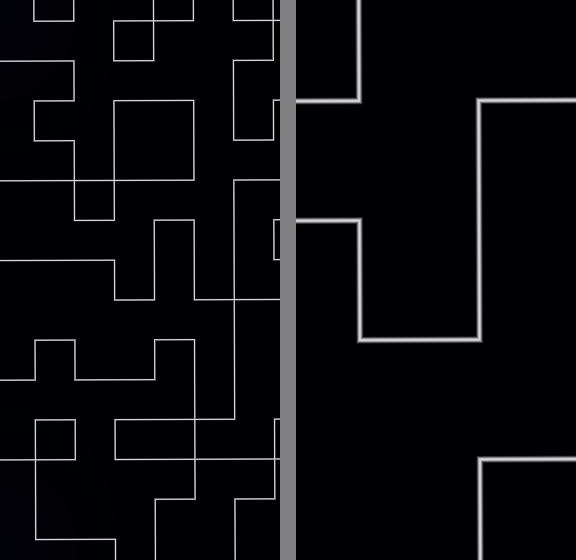
Left, the full canvas; right, a detail of the centre.
Give the GLSL for this pattern, as a Shadertoy shader.

```glsl
// Thin pale outlines on near-black: a square lattice of cells is split at random
// into two kinds, and a line is drawn on every cell side where the kinds differ.
// The lattice is turned very slightly, so the lines shimmer softly in brightness.

#define CELL_SIZE   0.1424               // lattice pitch, in canvas widths
#define ORIGIN      vec2(0.1276, 0.073)  // one lattice vertex
#define TILT        0.0035               // lattice rotation in radians
#define LINE_REACH  0.0049               // distance at which a line fades out
#define FILL_RATIO  0.5                  // share of cells of the first kind
#define SEED        17u
#define LINE_COLOR  vec3(0.85, 0.85, 0.865)
#define NIGHT_COLOR vec3(0.0, 0.0, 0.006)
#define GLOW_COLOR  vec3(0.004, 0.006, 0.024)

// Integer hash of a lattice cell, 0 to 1
float hash(ivec2 cell) {
    uvec2 u = uvec2(cell + 512);
    uint h = u.x * 1597334677u ^ u.y * 3812015801u ^ SEED * 2654435769u;
    h = (h ^ (h >> 16)) * 2146121005u;
    h = (h ^ (h >> 15)) * 2221713035u;
    h ^= h >> 16;
    return float(h >> 8) / 16777216.0;
}

bool isFilled(vec2 cell) {
    return hash(ivec2(cell)) < FILL_RATIO;
}

// Distance to the nearest outline, in lattice units with square corners
float outlineDistance(vec2 q) {
    vec2 vertex = floor(q + 0.5);
    vec2 r = q - vertex;
    vec2 dir = vec2(1.0, 0.0);
    float dist = 1.0;

    // Visit the four cell sides that meet at the nearest vertex
    for (int i = 0; i < 4; i++) {
        vec2 normal = vec2(-dir.y, dir.x);
        bool leftKind = isFilled(vertex + floor(0.5 * (dir + normal)));
        bool rightKind = isFilled(vertex + floor(0.5 * (dir - normal)));
        if (leftKind != rightKind) {
            vec2 away = abs(r - dir * max(dot(r, dir), 0.0));
            dist = min(dist, max(away.x, away.y));
        }
        dir = normal;
    }
    return dist;
}

void mainImage(out vec4 fragColor, in vec2 fragCoord) {
    vec2 p = fragCoord / iResolution.x;
    float pixel = 1.0 / iResolution.x;

    // Lattice coordinates
    float c = cos(TILT), s = sin(TILT);
    vec2 q = mat2(c, -s, s, c) * (p - ORIGIN) / CELL_SIZE;

    // Faint blue glow toward the left side, strongest at its top and bottom
    float height = abs(2.0 * fragCoord.y / iResolution.y - 1.0);
    float glow = (1.0 - smoothstep(0.0, 0.7, p.x)) * smoothstep(0.1, 1.0, height);
    vec3 color = NIGHT_COLOR + GLOW_COLOR * glow;

    // Soft-edged outlines
    float dist = outlineDistance(q) * CELL_SIZE;
    float line = 1.0 - smoothstep(0.0, max(LINE_REACH, pixel), dist);
    color = mix(color, LINE_COLOR, line);

    fragColor = vec4(color, 1.0);
}
```
